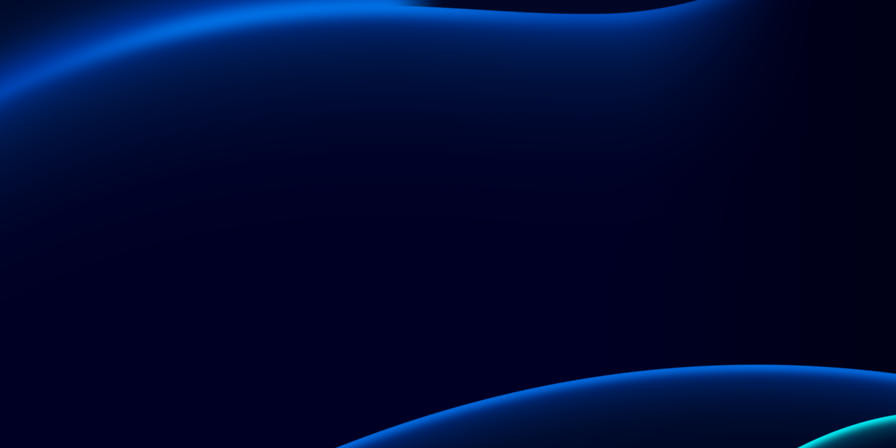
A WebGL 1 fragment shader for this background:

```glsl
precision highp float;
// Dark navy backdrop with a soft glowing ridge along the top and two
// rim-lit hills at the lower right. Each shape is a height curve; its light
// falls off with distance from that curve. Space: x in 0..2, y in 0..1.

uniform vec2 u_resolution;

const vec3 NIGHT = vec3(0.0, 0.0, 0.14);
const vec3 NIGHT_EDGE = vec3(0.0, 0.0, 0.09);
const vec3 NAVY = vec3(0.0, 0.085, 0.255);
const vec3 BLUE = vec3(0.0, 0.21, 0.65);
const vec3 AZURE = vec3(0.0, 0.43, 0.88);
const vec3 CYAN = vec3(0.0, 0.92, 0.95);
const vec3 TEAL = vec3(0.0, 0.27, 0.38);
const vec3 HOLLOW = vec3(0.0, 0.025, 0.14);

// Falloff lengths of the ridge light
const float HAZE_LENGTH = 0.24;
const float GLOW_LENGTH = 0.055;
const float CORE_LENGTH = 0.026;
const float UPPER_GLOW = 0.075;

// Hills: apex x, apex y, curvature
const vec3 HILL = vec3(1.69, 0.186, 0.21);
const vec3 CORNER = vec3(2.1, 0.082, 0.8);

float gauss(float d, float width) {
  float t = d / width;
  return exp(-t * t);
}

// Rising arc, shallow dip, then an upward sweep off the canvas
float ridgeHeight(float x) {
  float arc = 0.25 * pow(max(0.9 - x, 0.0), 2.3);
  float dip = 0.018 * smoothstep(0.85, 1.3, x);
  float sweep = max(x - 1.33, 0.0);
  return 0.987 - arc - dip + 0.6 * sweep * sweep;
}

// Approximate distance below a parabolic hill edge, positive inside
float hillDepth(vec2 p, vec3 hill) {
  float dx = p.x - hill.x;
  float slope = 2.0 * hill.z * dx;
  return (hill.y - hill.z * dx * dx - p.y) / sqrt(1.0 + slope * slope);
}

vec3 ridgeLight(vec3 base, vec2 p, float pixel) {
  float depth = ridgeHeight(p.x) - p.y;
  float below = max(depth, 0.0);
  float above = max(-depth, 0.0);
  float fade = 1.0 - smoothstep(1.38, 1.85, p.x);
  float peak = mix(0.25, 1.0, smoothstep(0.0, 0.5, p.x));
  peak *= mix(1.0, 0.4, smoothstep(0.88, 1.3, p.x));

  vec3 lit = mix(base, NAVY, gauss(below, HAZE_LENGTH) * fade);
  lit = mix(lit, BLUE, exp(-below / GLOW_LENGTH) * fade);
  lit = mix(lit, AZURE, gauss(below, CORE_LENGTH) * peak * fade);

  // Upper side: soft halo on the left, crisp dark cut on the right
  float halo = gauss(above, UPPER_GLOW);
  vec3 upper = mix(HOLLOW, NAVY, gauss(above, 0.16));
  upper = mix(upper, BLUE, halo * 0.95);
  upper = mix(upper, AZURE, gauss(above, CORE_LENGTH) * peak);
  upper = mix(upper, HOLLOW, smoothstep(0.86, 1.0, p.x));
  return mix(upper, lit, smoothstep(-pixel, pixel, depth));
}

vec3 hillLight(vec3 base, vec2 p, float pixel) {
  float depth = hillDepth(p, HILL);
  float inside = max(depth, 0.0);
  vec3 lit = mix(HOLLOW, NAVY, gauss(inside, 0.11));
  lit = mix(lit, BLUE, exp(-inside / 0.03));
  lit = mix(lit, AZURE, gauss(inside, 0.017) * 0.9);
  return mix(base, lit, smoothstep(-pixel, pixel, depth));
}

vec3 cornerLight(vec3 base, vec2 p, float pixel) {
  float depth = hillDepth(p, CORNER);
  float inside = max(depth, 0.0);
  vec3 lit = mix(HOLLOW, TEAL, gauss(inside, 0.042));
  lit = mix(lit, CYAN, gauss(inside, 0.014));
  return mix(base, lit, smoothstep(-pixel, pixel, depth));
}

void main() {
  vec2 p = gl_FragCoord.xy / u_resolution * vec2(2.0, 1.0);
  float pixel = 1.0 / u_resolution.y;
  vec3 color = mix(NIGHT, NIGHT_EDGE, smoothstep(1.3, 2.0, p.x));
  color = ridgeLight(color, p, pixel);
  color = hillLight(color, p, pixel);
  color = cornerLight(color, p, pixel);
  gl_FragColor = vec4(color, 1.0);
}
```
